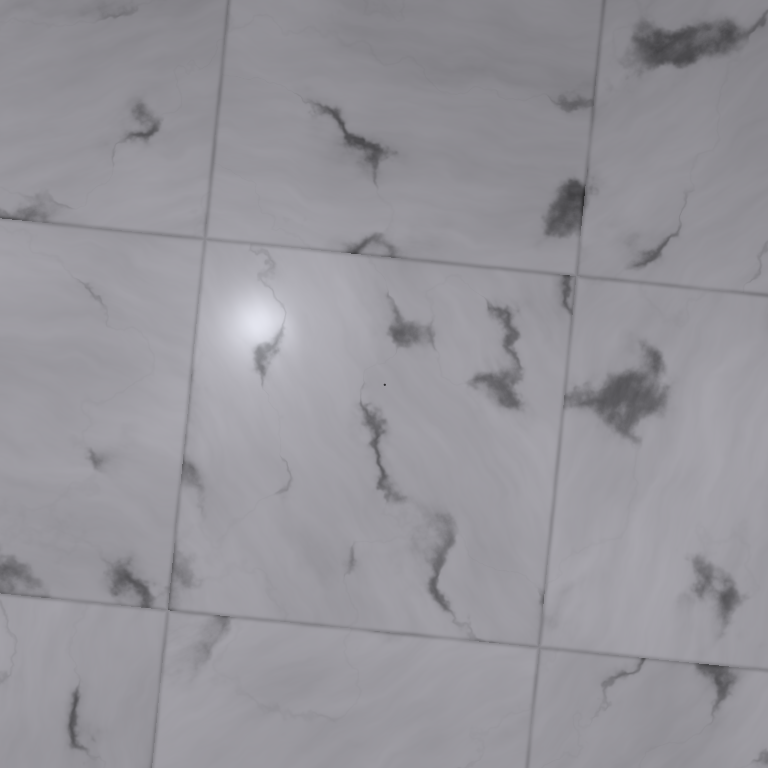
Give the GLSL for this texture, as a Shadertoy shader.

```glsl
// Grey marble floor tiles, slightly rotated, with dark broken veins and a soft lamp reflection.

const vec2  CORNER    = vec2(0.267, 0.689);  // a joint crossing, in canvas units
const float TILE_SIZE = 0.486;
const float TILT      = -0.1;                // rotation of the grid, radians
const vec2  LAMP      = vec2(0.336, 0.577);
const vec3  STONE_TINT = vec3(0.995, 0.985, 1.025);
const vec3  LAMP_TINT  = vec3(0.95, 0.99, 1.03);

// Vein direction of each tile in degrees, rows from bottom to top
const float GRAIN[9] = float[9](86.0, 35.0, 52.0,
                               -14.0, -55.0, 76.0,
                                25.0, -4.0, 42.0);

mat2 rotation(float a) {
    float c = cos(a), s = sin(a);
    return mat2(c, -s, s, c);
}

vec2 hash22(vec2 p) {
    vec3 q = fract(p.xyx * vec3(0.1031, 0.1030, 0.0973));
    q += dot(q, q.yzx + 33.33);
    return fract((q.xx + q.yz) * q.zy);
}

float cornerSlope(vec2 cell, vec2 offset) {
    return dot(hash22(cell) * 2.0 - 1.0, offset);
}

// Gradient noise, roughly -0.7 to 0.7
float noise(vec2 p) {
    vec2 i = floor(p), f = p - i;
    vec2 u = f * f * f * (f * (f * 6.0 - 15.0) + 10.0);
    vec2 e = vec2(1.0, 0.0);
    float low  = mix(cornerSlope(i, f), cornerSlope(i + e, f - e), u.x);
    float high = mix(cornerSlope(i + e.yx, f - e.yx), cornerSlope(i + 1.0, f - 1.0), u.x);
    return 1.4 * mix(low, high, u.y);
}

float fbm(vec2 p) {
    float sum = 0.0, amp = 0.5;
    for (int k = 0; k < 5; k++) {
        sum += amp * noise(p);
        p = rotation(0.6) * p * 2.03 + 7.1;
        amp *= 0.5;
    }
    return sum;
}

// Darkening by veins; q.x runs along the grain
float veins(vec2 q) {
    vec2 warp = vec2(fbm(q * 5.0 + 3.7), fbm(q * 5.0 + 19.2));
    vec2 w = q + 0.16 * warp;
    float ridge = abs(noise(w * vec2(1.7, 3.3)) + 0.10 * fbm(q * 14.0));
    float patches = smoothstep(0.02, 0.42, noise(w * vec2(3.6, 5.0) + 11.0));
    float core = exp(-pow(ridge / (0.015 + 0.05 * patches), 2.0));
    float halo = exp(-pow(ridge / 0.17, 2.0));
    float feather = 0.6 + 1.2 * fbm(q * vec2(7.0, 26.0));
    return patches * (0.19 * core + 0.08 * halo * feather) + 0.012 * core;
}

// Pale clouds and fine streaks drawn out along the grain
float clouds(vec2 q) {
    vec2 w = q + 0.10 * fbm(q * 3.0 + 5.0);
    return 0.07 * fbm(w * vec2(1.5, 3.5) + 31.0) + 0.03 * fbm(w * vec2(4.0, 20.0));
}

float marble(vec2 local, vec2 cell) {
    int index = int(clamp((cell.y + 2.0) * 3.0 + cell.x + 1.0, 0.0, 8.0));
    vec2 q = rotation(radians(GRAIN[index])) * (local - 0.5);
    q += cell * vec2(17.3, 9.1) + 40.0;
    float tone = 0.02 * (hash22(cell + 50.0).x - 0.5);
    return tone + clouds(q) - veins(q);
}

// Thin soft joint, uneven along its length
float joints(vec2 local, vec2 grid) {
    vec2 edge = min(local, 1.0 - local) * TILE_SIZE;
    vec2 line = exp(-pow(edge / 0.0031, vec2(2.0)));
    float wear = 0.085 + 0.05 * noise(grid * 7.0 + 60.0);
    return wear * max(line.x, line.y);
}

// Room light, fading toward the top right and the bottom edge
float roomLight(vec2 uv) {
    float fade = smoothstep(0.45, 1.12, uv.y + 0.25 * (uv.x - 0.5));
    return 0.622 - 0.10 * fade - 0.03 * smoothstep(0.22, 0.0, uv.y);
}

void mainImage(out vec4 fragColor, in vec2 fragCoord) {
    vec2 uv = fragCoord / iResolution.xy;
    vec2 grid = rotation(TILT) * (uv - CORNER) / TILE_SIZE;
    vec2 cell = floor(grid), local = grid - cell;

    // Stone and joints
    float shade = roomLight(uv) + marble(local, cell) - joints(local, grid);
    vec3 color = shade * STONE_TINT;

    // Lamp reflection: bright core and wide bloom
    vec2 toLamp = uv - LAMP;
    float r2 = dot(toLamp, toLamp);
    color += LAMP_TINT * (0.21 * exp(-r2 / 0.0019) + 0.06 * exp(-r2 / 0.018));

    // Tiny dark speck in the middle
    float speck = 1.0 - smoothstep(0.0006, 0.0022, length(uv - vec2(0.501, 0.499)));
    color *= 1.0 - 0.7 * speck;

    fragColor = vec4(clamp(color, 0.0, 1.0), 1.0);
}
```
